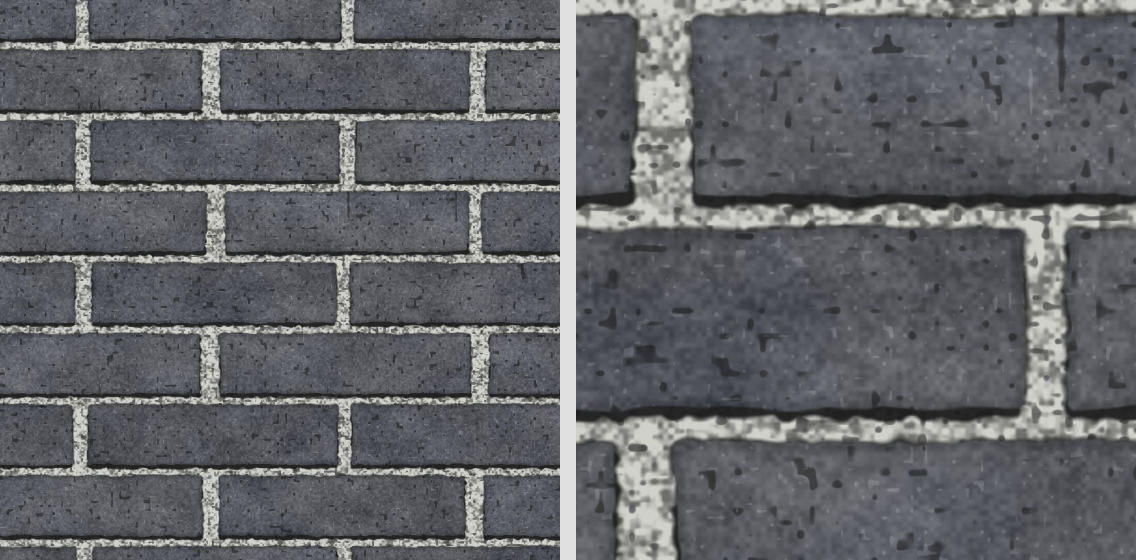
Left, the full canvas; right, a detail of the centre.
Write a three.js fragment shader that draws this texture.

```glsl
varying vec2 vUv;

const vec2 PITCH = vec2(0.469, 0.1268);
const vec2 ORIGIN = vec2(0.147, 1.0474);
const float BED_HALF = 0.0105;
const float EDGE_SOFT = 0.0013;

const vec3 BRICK_DARK = vec3(0.25, 0.255, 0.275);
const vec3 BRICK_LIGHT = vec3(0.455, 0.462, 0.48);
const vec3 MORTAR_DARK = vec3(0.43, 0.43, 0.42);
const vec3 MORTAR_LIGHT = vec3(0.82, 0.82, 0.80);
const vec3 SHADOW = vec3(0.10, 0.10, 0.10);

float hash(vec2 p) {
  vec3 q = fract(vec3(p.xyx) * 0.1031);
  q += dot(q, q.yzx + 33.33);
  return fract((q.x + q.y) * q.z);
}

float noise(vec2 p) {
  vec2 i = floor(p);
  vec2 f = fract(p);
  f = f * f * (3.0 - 2.0 * f);
  float low = mix(hash(i), hash(i + vec2(1.0, 0.0)), f.x);
  float high = mix(hash(i + vec2(0.0, 1.0)), hash(i + vec2(1.0, 1.0)), f.x);
  return mix(low, high, f.y);
}

float fbm(vec2 p) {
  float sum = 0.0;
  float amp = 0.5;
  for (int i = 0; i < 4; i++) {
    sum += amp * noise(p);
    p = p * 2.03 + 17.3;
    amp *= 0.5;
  }
  return sum / 0.9375;
}

float boxDistance(vec2 p, vec2 halfSize, float radius) {
  vec2 d = abs(p) - halfSize + radius;
  return length(max(d, 0.0)) + min(max(d.x, d.y), 0.0) - radius;
}

// Centre offset and half width of the upright joint to the left of a brick
vec2 uprightJoint(vec2 id) {
  float offset = (hash(id + 4.7) - 0.5) * 0.014;
  float halfWidth = mix(0.0125, 0.0185, hash(id + 21.1));
  return vec2(offset, halfWidth);
}

vec3 mortarColor(vec2 uv) {
  float grain = 0.55 * noise(uv * 300.0) + 0.45 * noise(uv * 150.0 + 9.0);
  vec3 color = mix(MORTAR_DARK, MORTAR_LIGHT, smoothstep(0.12, 0.68, grain));
  float pits = smoothstep(0.70, 0.88, noise(uv * vec2(150.0, 190.0) + 51.0));
  return mix(color, SHADOW * 2.2, pits * 0.65);
}

vec3 brickColor(vec2 uv, vec2 id, float depth) {
  vec2 shift = id * 13.7;
  float mottle = fbm(uv * vec2(17.0, 23.0) + shift);
  float grain = 0.6 * noise(uv * 310.0) + 0.4 * noise(uv * 165.0 + 31.0);
  float tone = 0.5 + (mottle - 0.5) * 0.8 + (grain - 0.5) * 0.75;
  tone += (hash(id + 8.3) - 0.5) * 0.16 + (uv.y - 0.5) * 0.16;
  vec3 color = mix(BRICK_DARK, BRICK_LIGHT, clamp(tone, -0.2, 1.25));

  // Cool and neutral patches
  float cool = smoothstep(0.4, 0.7, fbm(uv * 9.0 + shift + 40.0));
  color += vec3(-0.008, -0.003, 0.014) * cool;

  // Small pits and pale dust
  float pits = smoothstep(0.80, 0.93, noise(uv * 135.0 + 73.0));
  float dust = smoothstep(0.82, 0.95, noise(uv * 240.0 + 12.0));
  color = mix(color, SHADOW, pits * 0.55);
  color += 0.09 * dust;

  // Worn rim
  return color * mix(0.84, 1.0, smoothstep(0.001, 0.008, depth));
}

void main() {
  vec2 uv = vUv;

  // Running bond layout, with rows counted downward
  float rowPos = (ORIGIN.y - uv.y) / PITCH.y;
  float row = floor(rowPos);
  float colPos = (uv.x - ORIGIN.x) / PITCH.x - 0.5 * mod(row, 2.0);
  float col = floor(colPos);
  vec2 id = vec2(col, row);
  vec2 local = vec2(colPos - col, 0.5 - fract(rowPos)) * PITCH;

  // Brick bounds between two uneven joints
  vec2 leftJoint = uprightJoint(id);
  vec2 rightJoint = uprightJoint(id + vec2(1.0, 0.0));
  float left = leftJoint.x + leftJoint.y;
  float right = PITCH.x + rightJoint.x - rightJoint.y;
  vec2 halfSize = vec2(0.5 * (right - left), 0.5 * PITCH.y - BED_HALF);
  vec2 p = local - vec2(0.5 * (left + right), 0.0);

  // Chipped edges
  float chips = (noise(uv * 95.0) - 0.5) * 0.0030;
  chips += (noise(uv * 28.0 + 6.0) - 0.5) * 0.0030;
  float brick = boxDistance(p, halfSize, 0.004) + chips;

  // Recessed shadow, deepest below each brick
  float rough = (noise(uv * vec2(120.0, 160.0) + 88.0) - 0.5) * 0.0050;
  float drop = boxDistance(p + vec2(0.0, 0.0060), halfSize, 0.004) + rough;
  float underShadow = 1.0 - smoothstep(-0.0010, 0.0035, drop);
  float crease = 1.0 - smoothstep(0.0, 0.0042, brick + rough * 0.4);

  vec3 color = mortarColor(uv);
  color = mix(color, SHADOW, max(underShadow * 0.93, crease * 0.72));
  float cover = 1.0 - smoothstep(-EDGE_SOFT, EDGE_SOFT, brick);
  color = mix(color, brickColor(uv, id, -brick), cover);
  gl_FragColor = vec4(color, 1.0);
}
```
